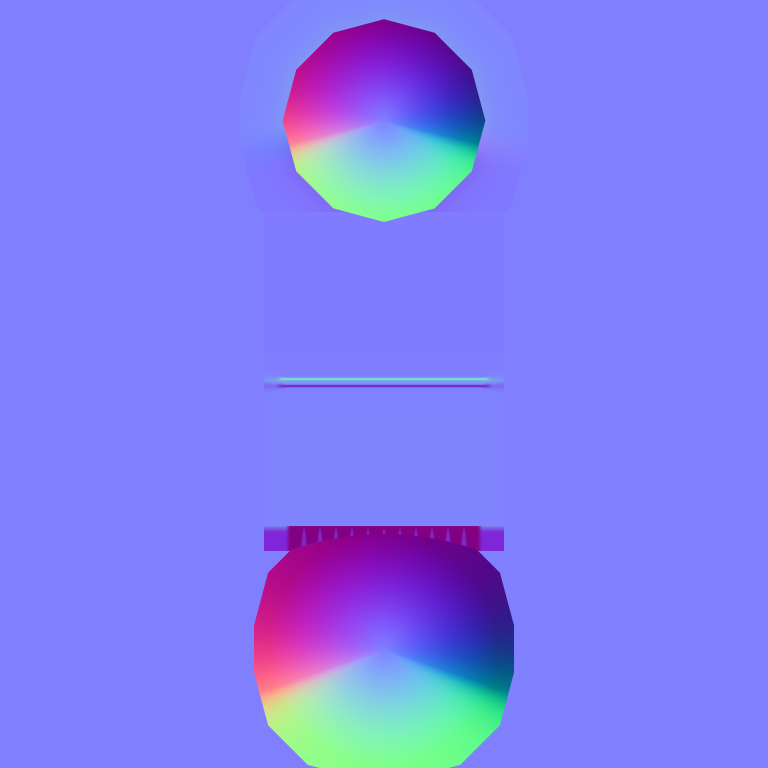
A WebGL 2 fragment shader for this texture map:

```glsl
#version 300 es
precision highp float;
// A tangent-space normal map: a faceted disc with a faint halo, a panel cut by
// a thin groove, and a larger faceted dome below a fluted strip. Normals come
// from a bent radial field; outlines are polygon distance functions.

uniform vec2 u_resolution;
out vec4 fragColor;

const float PI = 3.14159265;
const vec3 FLAT = vec3(0.5, 0.5, 1.0);

// Layout, in canvas units
const vec2 DISC_CENTER = vec2(0.5, 0.843);
const float DISC_RADIUS = 0.132;
const float HALO_SCALE = 1.105;
const float HALO_FALLOFF = 0.018;
const vec2 DOME_CENTER = vec2(0.5, 0.155);
const float DOME_RADIUS = 0.152;
const float PANEL_HALF = 0.15625;
const float INNER_HALF = 0.125;
const float PANEL_TOP = 0.724;
const float PANEL_BOTTOM = 0.2826;
const float STRIP_TOP = 0.315;
const float ARCH_TOP = 0.3047;
const float GROOVE_Y = 0.502;
const float FLUTE_STEP = 0.02083;

// Bend of the normal field: steepness above and below the horizon
const float UPPER_BEND = 2.2;
const float LOWER_BEND = 7.0;
const float DISC_HORIZON = 0.24;
const float DOME_HORIZON = 0.33;

// Colours
const vec3 LIT_LINE = vec3(0.49, 0.90, 0.76);
const vec3 GROOVE_FILL = vec3(0.47, 0.63, 0.93);
const vec3 DARK_LINE = vec3(0.45, 0.13, 0.77);
const vec3 STRIP_END = vec3(0.50, 0.15, 0.85);
const vec3 STRIP_DARK = vec3(0.51, 0.0, 0.51);
const vec3 FLUTE = vec3(0.50, 0.17, 0.78);

float cover(float d) {
  return clamp(0.5 - d * u_resolution.y, 0.0, 1.0);
}

// Regular twelve-sided polygon with a corner straight up
float dodecagon(vec2 p, float radius) {
  float sector = PI / 6.0;
  float a = mod(atan(p.x, p.y), sector) - 0.5 * sector;
  return length(p) * cos(a) - radius * cos(0.5 * sector);
}

// Rounded square outline made of straight facets
float facetedSquare(vec2 p, float scale) {
  p = abs(p);
  float sides = max(p.x, p.y) - 0.1693 * scale;
  float bevel = max(dot(p, vec2(0.966, 0.259)), dot(p, vec2(0.259, 0.966))) - 0.1715 * scale;
  float corner = (p.x + p.y) * 0.7071 - 0.177 * scale;
  return max(sides, max(bevel, corner));
}

// Encoded normal of a bulge whose side colours meet along a lowered horizon
vec3 bulge(vec2 q, float horizon) {
  float r = length(q);
  float lift = q.y + horizon * r;
  float bend = lift > 0.0 ? UPPER_BEND : LOWER_BEND;
  vec2 dir = vec2(-q.x, -bend * lift);
  dir /= max(length(dir), 1e-5);
  float tilt = sin(1.5 * min(r, 1.0));
  return vec3(dir * tilt, sqrt(1.0 - tilt * tilt)) * 0.5 + 0.5;
}

vec3 halo(vec2 q, float rim) {
  float glow = exp(-max(rim, 0.0) / HALO_FALLOFF);
  float side = smoothstep(-0.03, 0.03, q.y + DISC_HORIZON * length(q)) * 2.0 - 1.0;
  float tiltX = sign(q.x) * (1.0 - side * side) * (0.04 + 0.12 * glow);
  float tiltY = side * (0.05 + 0.13 * glow);
  return FLAT + 0.5 * vec3(tiltX, tiltY, -0.08 * glow);
}

vec3 groove(vec3 color, vec2 p) {
  float fan = smoothstep(INNER_HALF, PANEL_HALF, abs(p.x));
  float width = mix(0.0016, 0.0055, fan);
  float fade = mix(1.0, 0.22, smoothstep(0.0, 0.6, fan));
  float fill = smoothstep(0.006, 0.003, abs(p.y)) * smoothstep(-0.006, 0.003, p.y);
  float lit = exp(-pow((p.y - 0.0045) / width, 2.0));
  float dark = exp(-pow((p.y + 0.0047) / width, 2.0));
  color = mix(color, GROOVE_FILL, fill * mix(1.0, 0.5, fan));
  color = mix(color, mix(LIT_LINE, GROOVE_FILL, fan), lit * max(fade, 0.4 * fan));
  return mix(color, DARK_LINE, dark * fade);
}

// Dark strip with evenly spaced flutes widening downward
vec3 strip(vec2 p) {
  float depth = clamp((STRIP_TOP - p.y) / (STRIP_TOP - PANEL_BOTTOM), 0.0, 1.0);
  float across = abs(fract(p.x / FLUTE_STEP + 0.5) - 0.5);
  float flute = smoothstep(0.08 + 0.3 * depth, 0.0, across) * smoothstep(0.0, 0.3, depth);
  flute *= smoothstep(INNER_HALF, INNER_HALF - 0.012, abs(p.x));
  vec3 ends = mix(GROOVE_FILL, STRIP_END, smoothstep(-0.15, 0.3, depth));
  vec3 middle = mix(STRIP_DARK, FLUTE, flute);
  return mix(middle, ends, smoothstep(-0.004, 0.004, abs(p.x) - INNER_HALF));
}

void main() {
  vec2 p = gl_FragCoord.xy / u_resolution;
  vec2 disc = p - DISC_CENTER;
  vec2 dome = p - DOME_CENTER;
  float x = p.x - 0.5;
  float rim = dodecagon(disc, DISC_RADIUS);
  vec3 color = FLAT;

  // Panel, groove and strip
  float panel = max(abs(x) - PANEL_HALF, max(p.y - PANEL_TOP, PANEL_BOTTOM - p.y));
  float slope = mix(0.022, -0.018, smoothstep(GROOVE_Y - 0.08, GROOVE_Y + 0.08, p.y));
  vec3 face = groove(FLAT + vec3(0.0, slope, 0.0), vec2(x, p.y - GROOVE_Y));
  face = mix(face, strip(vec2(x, p.y)), cover(p.y - STRIP_TOP));
  color = mix(color, face, cover(panel));

  // Halo and disc
  float haloEdge = max(facetedSquare(disc, HALO_SCALE), PANEL_TOP - p.y);
  color = mix(color, halo(disc, rim), cover(haloEdge));
  color = mix(color, bulge(disc / DISC_RADIUS, DISC_HORIZON), cover(rim));

  // Dome, its top trimmed to a shallow arch
  float arch = p.y - ARCH_TOP + 0.022 * pow(x / INNER_HALF, 2.0);
  float domeEdge = max(facetedSquare(dome, 1.0), arch);
  color = mix(color, bulge(dome / DOME_RADIUS, DOME_HORIZON), cover(domeEdge));

  fragColor = vec4(color, 1.0);
}
```
